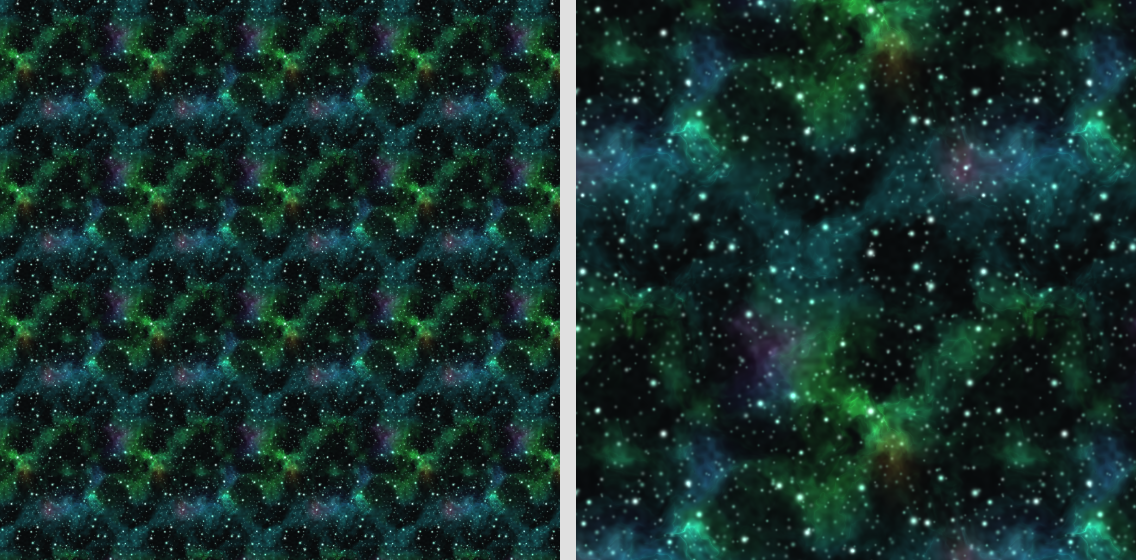
Left: the whole. Right: its middle third, enlarged.
Write a WebGL 1 fragment shader that draws this pattern.

```glsl
precision highp float;
uniform vec2 u_resolution;

#define REPEATS 4.19
#define WARP 0.18
#define GAS_GAIN 1.3
#define VEIN_GAIN 0.36
#define VEIN_SHARPNESS 24.0
#define STAR_GAIN 0.95
#define STAIN_GAIN 1.25
#define SPACE_COLOR vec3(0.034, 0.046, 0.050)
#define TEAL_GAS vec3(0.025, 0.150, 0.165)
#define GREEN_GAS vec3(0.050, 0.230, 0.070)
#define STAR_COLOR vec3(0.55, 0.95, 0.82)

float hash(vec2 p, float seed) {
  vec3 q = fract(vec3(p.xyx + seed * 7.31) * vec3(0.1031, 0.1030, 0.0973));
  q += dot(q, q.yzx + 33.33);
  return fract((q.x + q.y) * q.z);
}

// Value noise that wraps after n cells
float noise(vec2 p, float n, float seed) {
  vec2 i = floor(p);
  vec2 f = fract(p);
  f = f * f * (3.0 - 2.0 * f);
  vec2 a = mod(i, n);
  vec2 b = mod(i + 1.0, n);
  return mix(mix(hash(a, seed), hash(vec2(b.x, a.y), seed), f.x),
             mix(hash(vec2(a.x, b.y), seed), hash(b, seed), f.x), f.y);
}

float fbm(vec2 t, float n, float seed) {
  float sum = 0.0;
  float amp = 0.5;
  for (int k = 0; k < 5; k++) {
    sum += amp * noise(t * n, n, seed + float(k));
    n *= 2.0;
    amp *= 0.55;
  }
  return sum / 1.055;
}

// Thin bright line along the middle level of the noise
float filament(vec2 t, float n, float seed) {
  return exp(-abs(fbm(t, n, seed) - 0.5) * VEIN_SHARPNESS);
}

// Soft round patch, wrapped at the tile edges
float patchAt(vec2 t, vec2 center, float radius) {
  vec2 d = fract(t - center + 0.5) - 0.5;
  return exp(-dot(d, d) / (radius * radius));
}

// Scattered stars on an n by n wrapped grid; px is the pixel size in tiles
vec3 stars(vec2 t, float n, float chance, float radius, float px, float seed) {
  vec3 light = vec3(0.0);
  vec2 base = floor(t * n - 0.5);
  for (int y = 0; y < 2; y++) {
    for (int x = 0; x < 2; x++) {
      vec2 cell = base + vec2(float(x), float(y));
      vec2 id = mod(cell, n);
      vec2 jitter = vec2(hash(id, seed), hash(id, seed + 1.0));
      float size = radius * mix(0.6, 1.15, hash(id, seed + 2.0));
      float spread = size * size + 0.12 * px * px;
      vec2 d = t - (cell + jitter) / n;
      float glow = exp(-dot(d, d) / spread) * size * size / spread;
      float lit = step(hash(id, seed + 3.0), chance);
      float tint = hash(id, seed + 4.0);
      light += lit * glow * mix(STAR_COLOR, vec3(0.9, 1.0, 0.98), tint * tint);
    }
  }
  return light;
}

void main() {
  vec2 uv = gl_FragCoord.xy / u_resolution;
  vec2 t = fract(vec2(uv.x, 1.0 - uv.y) * REPEATS);
  float px = REPEATS / u_resolution.y;

  // Cloud density and fine filaments
  vec2 w = t + WARP * (vec2(fbm(t, 5.0, 11.0), fbm(t, 5.0, 23.0)) - 0.5);
  float gas = smoothstep(0.26, 0.70, fbm(w, 6.0, 37.0));
  float vein = filament(w, 5.0, 51.0) + 0.7 * filament(w, 9.0, 59.0);
  float grain = noise(t * 64.0, 64.0, 67.0);

  // Bright clusters and dark voids
  float cluster = patchAt(w, vec2(0.66, 0.77), 0.10)
                + patchAt(w, vec2(0.20, 0.41), 0.10)
                + patchAt(w, vec2(0.46, 0.15), 0.12)
                + patchAt(w, vec2(0.68, 0.19), 0.11)
                + 0.8 * patchAt(w, vec2(0.40, 0.62), 0.10)
                + 0.6 * patchAt(w, vec2(0.05, 0.45), 0.10);
  float voids = patchAt(w, vec2(0.38, 0.42), 0.09)
              + patchAt(w, vec2(0.86, 0.76), 0.11)
              + 0.8 * patchAt(w, vec2(0.12, 0.72), 0.07);
  gas *= (0.85 + 0.65 * cluster) * (1.0 - 0.7 * min(voids, 1.0));

  // A green band crosses each tile, with teal above and below
  float band = 0.5 + 0.5 * cos(6.28318 * (t.y - 0.38));
  float hue = clamp(0.85 * band + 1.8 * (fbm(w, 4.0, 83.0) - 0.5), 0.0, 1.0);
  vec3 color = SPACE_COLOR + GAS_GAIN * gas * mix(TEAL_GAS, GREEN_GAS, hue);
  vec3 veinColor = mix(vec3(0.12, 0.70, 0.62), vec3(0.15, 0.85, 0.30), hue);
  color += VEIN_GAIN * vein * gas * (0.35 + 0.5 * cluster) * veinColor;

  // Violet, blue, red and amber stains
  float body = STAIN_GAIN * (0.35 + 0.7 * gas);
  color += body * vec3(0.20, 0.02, 0.20) * patchAt(w, vec2(0.90, 0.27), 0.07);
  color += body * vec3(0.05, 0.07, 0.22) * (patchAt(w, vec2(0.89, 0.36), 0.07)
         + patchAt(w, vec2(0.73, 0.56), 0.08) + 0.7 * patchAt(w, vec2(0.52, 0.73), 0.09));
  color += body * vec3(0.20, 0.01, 0.06) * patchAt(w, vec2(0.38, 0.80), 0.08);
  color += body * vec3(0.21, 0.09, 0.01) * patchAt(w, vec2(0.20, 0.57), 0.07);
  color *= 0.78 + 0.44 * grain;

  // Star dust, small stars and bright stars
  vec3 light = 0.27 * stars(t, 38.0, 0.5, 0.0045, px, 101.0);
  light += 0.5 * stars(t, 22.0, 0.30, 0.0052, px, 131.0);
  light += stars(t, 12.0, 0.36, 0.0078, px, 167.0);
  color += STAR_GAIN * light;

  gl_FragColor = vec4(clamp(color, 0.0, 1.0), 1.0);
}
```
